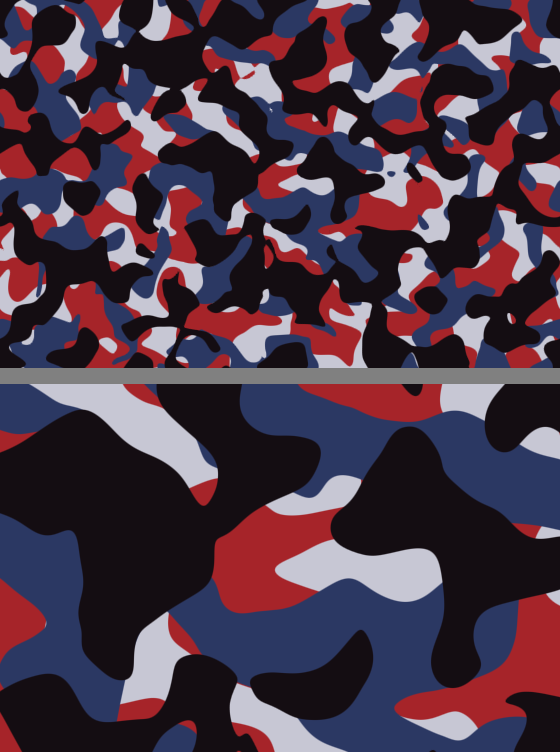
Top: the whole. Bottom: its middle third, enlarged.
A WebGL 2 fragment shader for this pattern:

```glsl
#version 300 es
precision highp float;
// Seamless four-colour camouflage: black over navy over red over pale grey blobs.

uniform vec2 u_resolution;
out vec4 fragColor;

const vec2 GRID = vec2(15.0, 10.0); // whole noise cells across the tile

float hash(vec3 p) {
    p = fract(p * 0.1031);
    p += dot(p, p.zyx + 31.32);
    return fract((p.x + p.y) * p.z);
}

// Slope contribution of one lattice corner, wrapped at the tile edge
float corner(vec2 cell, vec2 offset, float seed) {
    vec2 wrapped = floor(mod(cell + 0.5, GRID));
    float angle = 6.28319 * hash(vec3(wrapped, seed) + 3.7);
    return dot(vec2(cos(angle), sin(angle)), offset);
}

// Periodic gradient noise
float noise(vec2 p, float seed) {
    vec2 cell = floor(p), f = p - cell;
    vec2 s = f * f * f * (f * (f * 6.0 - 15.0) + 10.0);
    vec2 x = vec2(1.0, 0.0), y = vec2(0.0, 1.0);
    float low = mix(corner(cell, f, seed), corner(cell + x, f - x, seed), s.x);
    float high = mix(corner(cell + y, f - y, seed), corner(cell + 1.0, f - 1.0, seed), s.x);
    return mix(low, high, s.y);
}

// Two half-cell shifted noises hide the lattice; a mild warp bends the outlines
float blobField(vec2 p, float seed) {
    p += 0.6 * vec2(noise(p + 0.3, seed + 11.0), noise(p + 0.7, seed + 17.0));
    return noise(p, seed) + noise(p + 0.5, seed + 5.0);
}

// Antialiased coverage of the blobs above a level
float blobs(vec2 p, float seed, float level) {
    float d = blobField(p, seed) - level;
    float edge = 0.7 * fwidth(d) + 1e-5;
    return smoothstep(-edge, edge, d);
}

void main() {
    vec2 p = gl_FragCoord.xy / u_resolution * GRID;

    vec3 paleGrey = vec3(0.78, 0.78, 0.83);
    vec3 red = vec3(0.65, 0.14, 0.16);
    vec3 navy = vec3(0.17, 0.22, 0.39);
    vec3 black = vec3(0.08, 0.05, 0.07);

    // Layers from bottom to top
    vec3 color = mix(paleGrey, red, blobs(p, 23.0, -0.05));
    color = mix(color, navy, blobs(p, 51.0, 0.09));
    color = mix(color, black, blobs(p, 87.0, 0.06));
    fragColor = vec4(color, 1.0);
}
```
